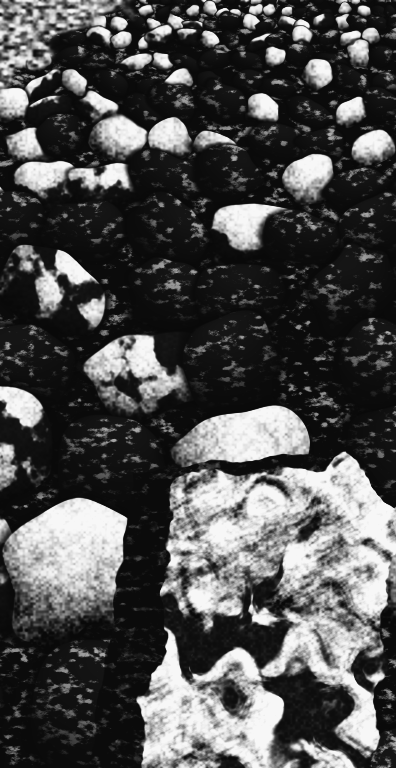
Give the GLSL for this texture, as a WebGL 1 fragment shader.

```glsl
precision highp float;
// Sunlit boulders and wet black stones receding behind a pitted slab, in hard monochrome.
uniform vec2 u_resolution;

float hash(vec2 p) {
  return fract(sin(dot(p, vec2(127.1, 311.7))) * 43758.545);
}

float noise(vec2 p) {
  vec2 cell = floor(p), f = fract(p);
  f = f * f * (3.0 - 2.0 * f);
  return mix(mix(hash(cell), hash(cell + vec2(1, 0)), f.x),
             mix(hash(cell + vec2(0, 1)), hash(cell + vec2(1, 1)), f.x), f.y);
}

float fbm(vec2 p) {
  float sum = 0.0, amplitude = 0.53;
  for (int i = 0; i < 4; i++) {
    sum += amplitude * noise(p);
    p = mat2(1.6, 1.2, -1.2, 1.6) * p + 7.3;
    amplitude *= 0.5;
  }
  return sum;
}

// Rows of stones shrink toward a horizon just above the canvas; near rows cover far ones.
float boulders(vec2 p, float tone, float grain, float flecks) {
  float horizon = 1.06;
  float patches = fbm(p * 32.0);
  float nearestRow = floor(-log(horizon - p.y) / 0.2);
  for (int j = 0; j < 5; j++) {
    float row = nearestRow + 2.0 - float(j);
    float depth = exp(-0.2 * row);
    float size = 0.27 * depth;
    float column = floor((p.x - 0.26) / size);
    for (int i = -1; i <= 1; i++) {
      vec2 id = vec2(column + float(i), row);
      float kind = hash(id + 3.7), spread = hash(id + 19.1), turn = hash(id + 41.3);
      vec2 center = vec2(0.26 + size * (id.x + 0.25 + 0.5 * hash(id)),
                         horizon - depth + size * 0.35 * (turn - 0.5));
      float angle = (hash(id + 8.9) - 0.5) * 1.1;
      float c = cos(angle), s = sin(angle);
      vec2 radii = size * vec2(0.37 + 0.25 * spread, 0.28 + 0.17 * turn);
      vec2 d = mat2(c, -s, s, c) * (p - center) / radii;

      // Rounded block outline, bent by low noise.
      vec2 a = pow(abs(d) + 0.001, vec2(2.5));
      float r = pow(a.x + a.y, 0.4) + 0.4 * (noise(d * 1.5 + id * 5.3) - 0.5);
      float soft = 1.0 / (u_resolution.y * radii.y);
      float inside = 1.0 - smoothstep(1.0 - soft, 1.0 + soft, r);
      tone *= mix(0.2, 1.0, smoothstep(0.98, 1.22, r));

      // Light falls from above onto a domed face.
      vec3 normal = normalize(vec3(d, 0.25 + sqrt(max(0.0, 1.0 - r * r))));
      float light = max(0.0, dot(normal, normalize(vec3(0.15, 0.6, 0.75))));
      float pale = 0.12 + 0.86 * light + 0.55 * (grain - 0.5) + 0.4 * (patches - 0.5);
      float mottle = smoothstep(0.42, 0.56, patches + 0.12 * d.y);
      pale *= mix(1.0, mix(0.12, 1.0, mottle), step(0.62, spread));
      float wet = 0.02 + 0.1 * light * light + flecks * 0.5 * light;
      float shade = 0.4 + 0.3 * smoothstep(0.25, 0.45, center.x) * smoothstep(0.55, 0.7, center.y)
                  + 0.4 * (1.0 - smoothstep(0.12, 0.22, center.y));
      tone = mix(tone, mix(wet, pale, step(shade, kind)), inside);
    }
  }
  return tone;
}

// Lumpy pale rock surface with black hollows down its middle.
float slabTone(vec2 p, float grain) {
  vec2 q = p * 17.0 + 1.6 * vec2(noise(p * 23.0), noise(p * 23.0 + 40.0));
  float height = fbm(q);
  float relief = height - fbm(q + vec2(0.2, 0.4));
  float band = 1.0 - smoothstep(0.03, 0.16, abs(p.x - 0.34 + 0.1 * (p.y - 0.2)));
  float hollow = 1.0 - smoothstep(0.33, 0.46, height - 0.11 * band + 0.05);
  float ripple = fbm(vec2(p.x + p.y * 0.3, p.y - p.x * 0.5) * vec2(45.0, 160.0));
  float tone = 0.7 + 2.0 * relief + 0.6 * (grain - 0.5) + 0.6 * (ripple - 0.5);
  return mix(tone, 0.04 + 0.2 * grain * grain, hollow);
}

void main() {
  vec2 p = gl_FragCoord.xy / u_resolution.y;
  float grain = 0.6 * noise(p * 290.0) + 0.4 * noise(p * 150.0 + 9.0);
  float flecks = smoothstep(0.5, 0.78, fbm(p * vec2(95.0, 150.0)));

  // Wet ground and the stones on it.
  float tone = boulders(p, 0.03 + 0.5 * flecks, grain, flecks);

  // Fine gravel in the far left corner.
  float gravel = p.x / 0.17 + (1.0 - p.y) / 0.11 + 0.5 * (noise(p * 40.0) - 0.5);
  float pebbles = 0.1 + 0.9 * noise(p * vec2(130.0, 210.0)) + 0.4 * (grain - 0.5);
  tone = mix(tone, pebbles, 1.0 - smoothstep(0.9, 1.1, gravel));

  // Slab in front: a shadowed left flank, then the sunlit top.
  float ragged = 0.05 * (fbm(p * 22.0) - 0.5);
  float top = 0.385 + 0.12 * (p.x - 0.3) - 1.2 * max(0.0, p.x - 0.45) - p.y;
  float right = 0.505 - 0.08 * (0.25 - p.y) - p.x;
  float flank = min(min(top + 0.015, right), p.x - 0.115 - 0.15 * p.y) + 0.4 * ragged;
  float face = min(min(top, right), p.x - 0.185 - 0.12 * p.y) + ragged;
  float edge = 1.0 / u_resolution.y;
  tone = mix(tone, 0.02 + 0.4 * flecks * grain, smoothstep(-edge, edge, flank));
  tone = mix(tone, slabTone(p, grain), smoothstep(-edge, 2.0 * edge, face));

  // Hard print contrast.
  tone = clamp(tone, 0.0, 1.0);
  tone = mix(tone, smoothstep(0.06, 0.9, tone), 0.65);
  gl_FragColor = vec4(vec3(0.035 + 0.935 * tone), 1.0);
}
```
